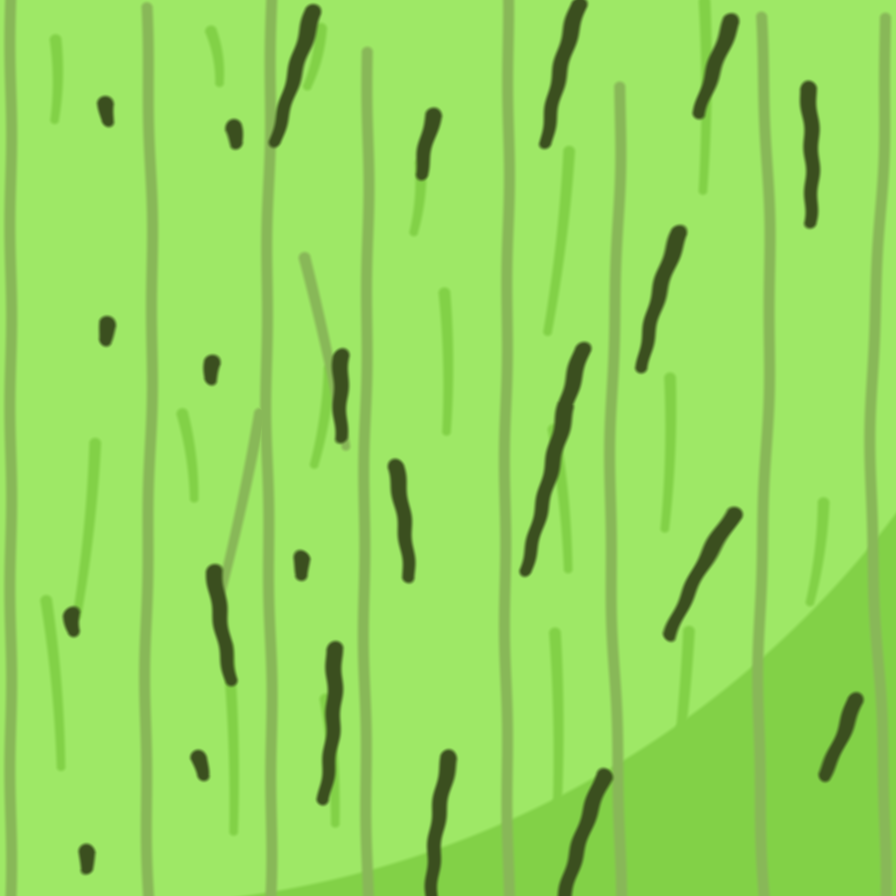
Reproduce this texture procedurally as a Shadertoy shader.

```glsl
// Flat green field with thin swaying stalks, short dark brush marks and a darker curved corner.
#define STALKS 8
#define STALK_HALF_WIDTH 0.0062
#define STALK_SWAY 0.010
#define BLADE_ROWS 3
#define BLADE_HALF_WIDTH 0.0062
#define MARK_ROWS 4
#define MARK_HALF_WIDTH 0.0088
#define EDGE_SOFTNESS 0.003

const vec3 FIELD_GREEN = vec3(0.62, 0.91, 0.40);
const vec3 LEAF_GREEN  = vec3(0.51, 0.82, 0.28);
const vec3 STALK_OLIVE = vec3(0.535, 0.72, 0.345);
const vec3 MARK_DARK   = vec3(0.23, 0.31, 0.12);

float hash(vec2 p) {
    return fract(sin(dot(p, vec2(127.1, 311.7))) * 43758.5453);
}

float cover(float dist) {
    return 1.0 - smoothstep(-EDGE_SOFTNESS, EDGE_SOFTNESS, dist);
}

// Bent round-ended stroke, slightly thicker towards the end of reach
float stroke(vec2 p, vec2 middle, vec2 reach, float bend, float halfWidth) {
    vec2 q = p - middle;
    float t = clamp(dot(q, reach) / dot(reach, reach), -1.0, 1.0);
    vec2 side = normalize(vec2(reach.y, -reach.x));
    q -= reach * t + side * bend * (1.0 - t * t);
    return length(q) - halfWidth * (0.92 + 0.14 * t);
}

float stalkX(float index) {
    float inner = step(0.5, index) * step(index, float(STALKS) - 1.5);
    float jitter = (hash(vec2(index, 3.0)) - 0.5) * 0.06 * inner;
    return 0.012 + index * 0.968 / float(STALKS - 1) + jitter;
}

// Upright stalk with its own slow sway and a rounded top
float stalk(vec2 p, float index) {
    float swing = hash(vec2(index, 7.0)) * step(0.5, index);
    float phase = 6.283 * hash(vec2(index, 9.0));
    float x = stalkX(index) + STALK_SWAY * swing * sin(p.y * 7.0 + phase);
    x += 0.001 * sin(p.y * 31.0 + phase);
    float top = 1.01 - 0.12 * hash(vec2(index, 5.0)) * step(0.5, index);
    return length(vec2(p.x - x, max(p.y - top, 0.0))) - STALK_HALF_WIDTH;
}

// Jittered spot in the gap to the right of a stalk
vec2 gapSpot(vec2 cell, float rows, float seed) {
    float across = 0.5 + 0.5 * (hash(cell + seed) - 0.5);
    float up = cell.y + 0.5 + 0.7 * (hash(cell + seed + 4.3) - 0.5);
    return vec2(mix(stalkX(cell.x), stalkX(cell.x + 1.0), across), up / rows);
}

// Pale green blades, denser at the left
float blades(vec2 p) {
    float dist = 1.0;
    for (int column = 0; column < STALKS - 1; column++)
    for (int row = 0; row < BLADE_ROWS; row++) {
        vec2 cell = vec2(column, row);
        if (hash(cell + 21.7) > mix(1.05, 0.5, cell.x / 6.0)) continue;
        float halfLength = mix(0.025, 0.125, hash(cell + 25.1));
        float lean = 0.5 * (hash(cell + 28.9) - 0.4);
        lean *= 1.0 - 4.0 * halfLength;
        vec2 middle = gapSpot(cell, float(BLADE_ROWS), 31.3);
        dist = min(dist, stroke(p, middle, halfLength * vec2(lean, 1.0), 0.003, BLADE_HALF_WIDTH));
    }
    return dist;
}

// Dark marks: dots and dashes at the left, longer leaning dashes at the right
float marks(vec2 p) {
    p += 0.0012 * sin(p.yx * vec2(130.0, 110.0));
    float dist = 1.0;
    for (int column = 0; column < STALKS - 1; column++)
    for (int row = 0; row < MARK_ROWS; row++) {
        vec2 cell = vec2(column, row);
        float right = cell.x / 6.0;
        if (hash(cell + 41.9) > mix(1.05, 0.72, right)) continue;
        float isDot = step(hash(cell + 44.3), 0.75 - 1.8 * right);
        float halfLength = mix(mix(0.03, 0.095, hash(cell + 47.7)), 0.009, isDot);
        float lean = mix(-0.35, 0.5, hash(cell + 52.1)) + 0.1 * right;
        float bend = 0.12 * halfLength * (hash(cell + 55.9) - 0.5);
        vec2 middle = gapSpot(cell, float(MARK_ROWS), 61.7);
        dist = min(dist, stroke(p, middle, halfLength * vec2(lean, 1.0), bend, MARK_HALF_WIDTH));
    }
    return dist;
}

void mainImage(out vec4 fragColor, in vec2 fragCoord) {
    vec2 p = fragCoord / iResolution.xy;

    // Field with a large arc cutting off the lower right corner
    float corner = 1.1015 - length(p - vec2(0.121, 1.091));
    vec3 color = mix(FIELD_GREEN, LEAF_GREEN, cover(corner));
    color = mix(color, LEAF_GREEN, cover(blades(p)));

    // Stalks and two slanted twigs
    float olive = 1.0;
    for (int i = 0; i < STALKS; i++) olive = min(olive, stalk(p, float(i)));
    for (int i = 0; i < 2; i++) {
        float s = float(2 * i - 1);
        vec2 middle = vec2(0.315, 0.52) + s * vec2(0.048, 0.087);
        olive = min(olive, stroke(p, middle, vec2(-0.023 * s, 0.105), 0.002, STALK_HALF_WIDTH));
    }
    color = mix(color, STALK_OLIVE, cover(olive));

    color = mix(color, MARK_DARK, cover(marks(p)));
    fragColor = vec4(color, 1.0);
}
```
